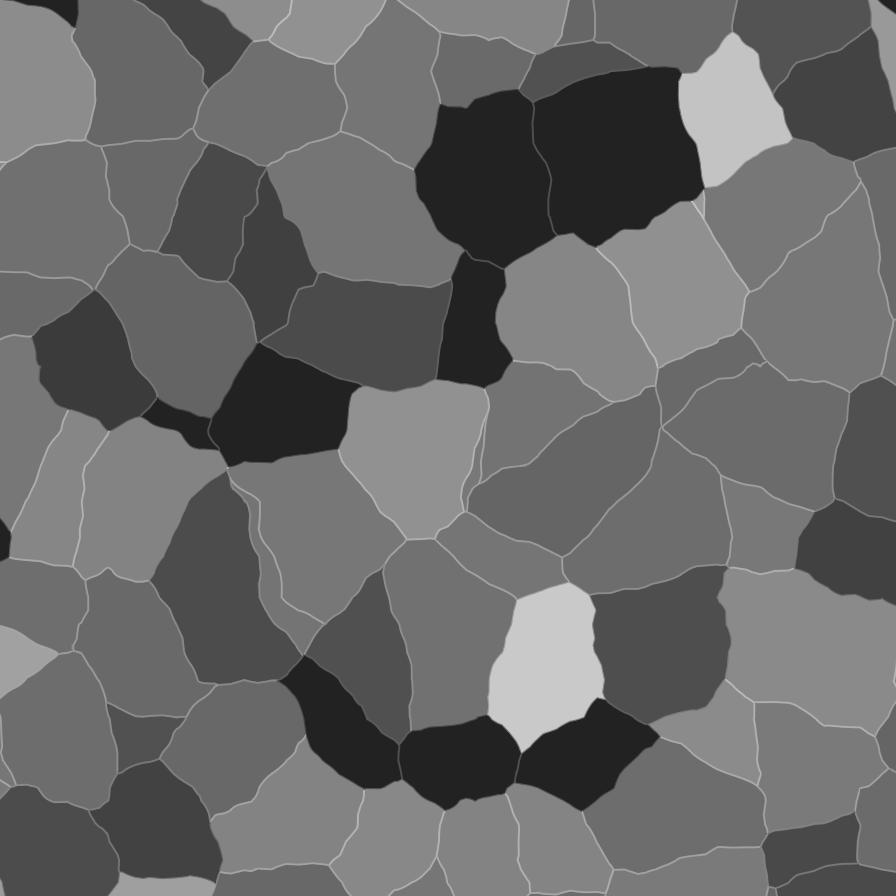
This texture is drawn by a three.js fragment shader. Its source:

```glsl
// Draws a polished-metal grain map: flat grey grains with ragged, finely lit boundaries.
varying vec2 vUv;

const float GRAINS = 8.4;          // mean grains across the canvas
const float SIZE_SPREAD = 0.5;     // how unequal the grains are
const float LINE_INNER = 0.0003;   // half widths of a boundary line
const float LINE_OUTER = 0.0018;
const float EDGE_BLUR = 0.0013;    // softness of the step between two grains
const float LINE_GAIN = 0.18;      // how much lighter a boundary is than its grains
const vec2 TONE_DRIFT = vec2(-0.11, 0.23); // slow change of tone from grain to grain
const float TONE_JITTER = 0.42;
const vec2 SEED = vec2(17.0, 43.0);

float hash(vec2 p) {
  return fract(sin(dot(p, vec2(127.1, 311.7))) * 43758.5453);
}

vec2 hash2(vec2 p) {
  return vec2(hash(p), hash(p + vec2(37.3, 91.7)));
}

// Bilinear vector noise; its creases give the boundaries angular corners.
vec2 creasedNoise(vec2 p) {
  vec2 i = floor(p);
  vec2 f = p - i;
  vec2 low = mix(hash2(i), hash2(i + vec2(1.0, 0.0)), f.x);
  vec2 high = mix(hash2(i + vec2(0.0, 1.0)), hash2(i + 1.0), f.x);
  return mix(low, high, f.y) - 0.5;
}

// Canvas position to ragged grain space, still in canvas units.
vec2 warp(vec2 p) {
  return p + 0.050 * creasedNoise(p * 9.0 + 3.0)
           + 0.022 * creasedNoise(p * 25.0 + 51.0)
           + 0.007 * creasedNoise(p * 66.0 + 120.0);
}

vec2 grainCentre(vec2 id) {
  return id + hash2(id + SEED);
}

// Squared distance reduced by a random weight, so grains differ in size.
float powerDistance(vec2 p, vec2 id) {
  vec2 d = p - grainCentre(id);
  return dot(d, d) - SIZE_SPREAD * hash(id + SEED + 7.7);
}

// Spreads an even rank over the grey bands according to their shares.
float grainGrey(vec2 id) {
  float rank = fract(dot(id, TONE_DRIFT) + TONE_JITTER * hash(id + SEED + 23.1));
  float vary = hash(id + SEED + 61.9);
  if (rank < 0.11) return 0.133;
  if (rank < 0.32) return mix(0.22, 0.33, vary);
  if (rank < 0.69) return mix(0.39, 0.48, vary);
  if (rank < 0.86) return mix(0.51, 0.57, vary);
  if (rank < 0.97) return mix(0.59, 0.64, vary);
  return mix(0.71, 0.84, vary);
}

void main() {
  vec2 p = warp(vUv) * GRAINS;
  vec2 home = floor(p);

  // Find the grain that owns this point.
  vec2 own = home;
  float ownDistance = 1e5;
  for (int y = -2; y <= 2; y++) {
    for (int x = -2; x <= 2; x++) {
      vec2 id = home + vec2(float(x), float(y));
      float d = powerDistance(p, id);
      if (d < ownDistance) {
        ownDistance = d;
        own = id;
      }
    }
  }

  // Find the nearest boundary and the grain beyond it.
  vec2 ownCentre = grainCentre(own);
  vec2 neighbour = own;
  vec2 normal = vec2(1.0, 0.0);
  float edge = 1e5;
  for (int y = -2; y <= 2; y++) {
    for (int x = -2; x <= 2; x++) {
      vec2 id = home + vec2(float(x), float(y));
      vec2 gap = grainCentre(id) - ownCentre;
      float span = length(gap);
      if (span > 0.0001) {
        float d = (powerDistance(p, id) - ownDistance) / (2.0 * span);
        if (d < edge) {
          edge = d;
          neighbour = id;
          normal = gap / span;
        }
      }
    }
  }

  // Undo the local stretch of the warp, so that lines keep an even width.
  float h = 0.0005;
  vec2 across = (warp(vUv + vec2(h, 0.0)) - warp(vUv - vec2(h, 0.0))) / (2.0 * h);
  vec2 upward = (warp(vUv + vec2(0.0, h)) - warp(vUv - vec2(0.0, h))) / (2.0 * h);
  float stretch = length(vec2(dot(across, normal), dot(upward, normal)));
  float distanceToEdge = edge / (GRAINS * max(stretch, 0.25));

  // Flat tones, a soft step, and a light line where the contrast is low.
  float ownGrey = grainGrey(own);
  float otherGrey = grainGrey(neighbour);
  float middle = 0.5 * (ownGrey + otherGrey);
  float grey = mix(middle, ownGrey, smoothstep(0.0, EDGE_BLUR, distanceToEdge));
  float line = 1.0 - smoothstep(LINE_INNER, LINE_OUTER, distanceToEdge);
  line *= 1.0 - smoothstep(0.12, 0.30, abs(ownGrey - otherGrey));
  gl_FragColor = vec4(vec3(mix(grey, middle + LINE_GAIN, line)), 1.0);
}
```
